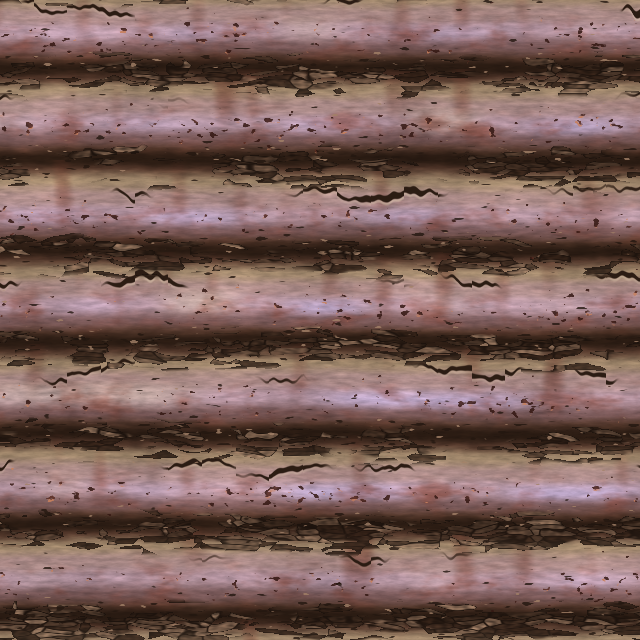
Give the GLSL for this texture, as a three.js fragment shader.

```glsl
// Seven horizontal corrugations of rusted metal with peeling, flaking paint.
varying vec2 vUv;
const float RIDGES = 7.0;
const float PHASE = 0.24;
const vec3 GROOVE = vec3(0.17, 0.11, 0.075);
const vec3 BROWN = vec3(0.33, 0.22, 0.17);
const vec3 MAUVE = vec3(0.49, 0.36, 0.36);
const vec3 LILAC = vec3(0.73, 0.60, 0.65);
const vec3 ROSE = vec3(0.68, 0.55, 0.54);
const vec3 TAN = vec3(0.64, 0.54, 0.43);
const vec3 GLINT = vec3(0.78, 0.71, 0.88);
const vec3 CREAM = vec3(0.86, 0.77, 0.68);
const vec3 RUST = vec3(0.41, 0.20, 0.15);
const vec3 PIT = vec3(0.20, 0.09, 0.07);
const vec3 EMBER = vec3(0.78, 0.50, 0.36);
const vec3 CHIP = vec3(0.58, 0.46, 0.37);

vec2 hash2(vec2 p) {
  p = vec2(dot(p, vec2(127.1, 311.7)), dot(p, vec2(269.5, 183.3)));
  return fract(sin(p) * 43758.5);
}
float corner(vec2 cell, vec2 offset) { return dot(hash2(cell) * 2.0 - 1.0, offset); }
// Gradient noise, roughly -0.7 to 0.7
float noise(vec2 p) {
  vec2 i = floor(p), f = fract(p), e = vec2(1.0, 0.0);
  vec2 u = f * f * (3.0 - 2.0 * f);
  float low = mix(corner(i, f), corner(i + e, f - e), u.x);
  float high = mix(corner(i + e.yx, f - e.yx), corner(i + 1.0, f - 1.0), u.x);
  return mix(low, high, u.y);
}
float fbm(vec2 p) {
  float sum = 0.0, gain = 1.0;
  for (int k = 0; k < 4; k++) {
    sum += gain * noise(p);
    p = p * 2.03 + 17.3;
    gain *= 0.5;
  }
  return sum;
}
float band(float t, float center, float halfWidth) {
  return 1.0 - smoothstep(0.0, halfWidth, abs(t - center));
}
// Angular plates: x = gap between the two nearest cells, yz = cell random
vec3 plates(vec2 p) {
  vec2 id = vec2(0.0);
  float near = 8.0, next = 8.0;
  for (int k = 0; k < 9; k++) {
    vec2 cell = floor(p) + vec2(mod(float(k), 3.0), floor(float(k) / 3.0)) - 1.0;
    vec2 rnd = hash2(cell);
    float d = length(cell + rnd - p);
    next = min(next, max(near, d));
    if (d < near) { near = d; id = rnd; }
  }
  return vec3(next - near, id);
}
// Shading across one corrugation, from its lower groove to the next
vec3 ridgeColor(float t) {
  vec3 c = mix(GROOVE, BROWN, smoothstep(0.03, 0.16, t));
  c = mix(c, MAUVE, smoothstep(0.10, 0.25, t));
  c = mix(c, LILAC, smoothstep(0.24, 0.41, t));
  c = mix(c, ROSE, smoothstep(0.43, 0.58, t));
  c = mix(c, TAN, smoothstep(0.60, 0.78, t));
  c = mix(c, BROWN, smoothstep(0.77, 0.93, t));
  return mix(c, GROOVE, smoothstep(0.89, 1.0, t));
}
// Stains running down the sheet, cool glints and fine horizontal grain
vec3 weather(vec3 c, vec2 uv, float t, float row) {
  float streak = noise(vec2(uv.x * 22.0 + row * 9.1, uv.y * 4.0));
  c = mix(c, RUST, 0.5 * smoothstep(0.08, 0.5, streak) * band(t, 0.65, 0.6));
  float glow = noise(vec2(uv.x * 5.0, row * 3.7));
  c = mix(c, GLINT, smoothstep(0.0, 0.4, glow) * band(t, 0.38, 0.15) * 0.7);
  c = mix(c, CREAM, smoothstep(0.05, 0.45, -glow) * band(t, 0.44, 0.22) * 0.6);
  float stain = fbm(uv * vec2(14.0, 28.0) + 31.0);
  c = mix(c, RUST * 1.2, 0.6 * smoothstep(-0.1, 0.6, stain) * band(t, 0.35, 0.36));
  return c * (0.98 + 0.2 * fbm(uv * vec2(40.0, 170.0)) + 0.16 * fbm(uv * 7.0));
}
// Clustered corrosion pits with bright lower rims
vec3 corrode(vec3 c, vec2 uv, float t, float row) {
  float cluster = 0.55 + 0.8 * fbm(vec2(uv.x * 5.0 + row * 4.3, t * 2.0));
  float limit = 0.55 - 0.46 * clamp(cluster, 0.15, 0.9) * band(t, 0.37, 0.38);
  vec2 p = uv * vec2(80.0, 120.0);
  float grit = 0.3 * noise(p * 2.7);
  float pit = smoothstep(limit, limit + 0.1, noise(p) + grit);
  float rim = smoothstep(limit, limit + 0.1, noise(p + vec2(0.1, 0.4)) + grit);
  float spark = smoothstep(0.0, 0.35, noise(uv * 70.0 + 8.0));
  c = mix(c, EMBER, rim * (1.0 - pit) * spark * 0.9);
  return mix(c, mix(PIT, RUST, spark * 0.7), pit * 0.85);
}
// Jagged split in the paint: a lit lip beside a tapering shadow
vec3 splitPaint(vec3 c, float x, float t, float row) {
  float jag = noise(vec2(x * 11.0, row * 5.3)) * 0.2 + noise(vec2(x * 70.0, row + 0.4)) * 0.1;
  float d = t - 0.68 - jag - (hash2(vec2(floor(x * 19.0), row)).x - 0.5) * 0.1;
  float open = smoothstep(0.02, 0.45, noise(vec2(x * 8.0 + row * 3.9, row * 7.7)));
  float width = 0.04 * open * (0.7 + noise(vec2(x * 45.0, row + 0.7)));
  c = mix(c, CREAM, band(d, -width - 0.025, 0.03) * open * 0.6);
  float gap = 1.0 - smoothstep(width, width + 0.02, abs(d));
  return mix(c, GROOVE, gap * smoothstep(0.0, 0.2, open));
}
// Loose slivers of paint along the grooves, and small lifted dashes nearby
vec3 flakePaint(vec3 c, vec2 uv, float t) {
  float s = t - step(0.5, t);
  float amount = 0.4 + 0.8 * fbm(uv * vec2(6.0, 10.0) + 5.0);
  amount += 0.35 * (1.0 - smoothstep(0.05, 0.28, uv.y));
  amount *= band(s, -0.06, 0.32) * 1.4;
  vec2 warp = vec2(noise(uv * 30.0), noise(uv * vec2(18.0, 30.0) + 40.0)) * 1.6;
  vec3 plate = plates(uv * vec2(30.0, 135.0) + warp);
  vec3 chip = mix(GROOVE, CHIP, plate.z * plate.z) * (0.95 + 0.7 * noise(uv * vec2(90.0, 260.0)));
  chip = mix(GROOVE * 0.6, chip, smoothstep(0.0, 0.3, plate.x));
  c = mix(c, chip, 0.85 * smoothstep(0.0, 0.15, amount - plate.y));
  float dash = noise(uv * vec2(48.0, 165.0) + 70.0) - 0.42 + 0.16 * band(s, 0.04, 0.4);
  float lit = noise(uv * vec2(60.0, 175.0) + 23.0) - 0.50 + 0.17 * band(s, 0.06, 0.3);
  c = mix(c, GROOVE * 0.8, 0.8 * smoothstep(0.0, 0.1, dash));
  return mix(c, CHIP * 1.1, 0.8 * smoothstep(0.0, 0.1, lit));
}
void main() {
  float y = vUv.y * RIDGES - PHASE + 0.05 * noise(vUv * vec2(3.0, 5.0));
  float row = floor(y), t = fract(y);
  float ragged = fract(t + 0.035 * fbm(vUv * vec2(14.0, 60.0)));
  vec3 c = weather(ridgeColor(ragged), vUv, t, row);
  c = corrode(c, vUv, t, row);
  c = splitPaint(c, vUv.x, t, row);
  gl_FragColor = vec4(clamp(flakePaint(c, vUv, t), 0.0, 1.0), 1.0);
}
```
